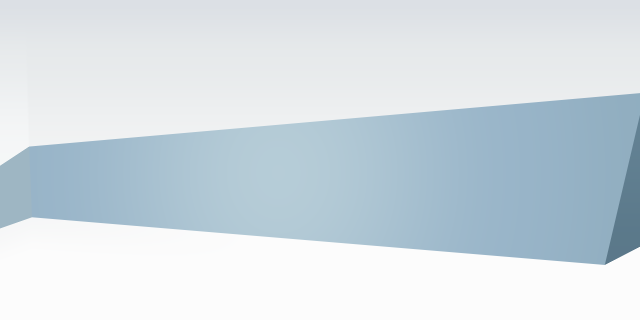
This background is drawn by a WebGL 2 fragment shader. Its source:

```glsl
#version 300 es
precision highp float;
// An empty pale room with a long folded blue band along its walls.
// Straight lines bound the band above and below; two creases split it into
// three faces, and soft linear and radial gradients shade every surface.

uniform vec2 u_resolution;
out vec4 outColor;

// Corners of the band, on a canvas 2 wide and 1 high
const vec2 LEFT_TOP = vec2(0.0, 0.482);
const vec2 LEFT_BASE = vec2(0.0, 0.286);
const vec2 CORNER_TOP = vec2(0.091, 0.542);
const vec2 CORNER_BASE = vec2(0.100, 0.321);
const vec2 RIGHT_TOP = vec2(2.0, 0.709);
const vec2 FOLD_TOP = vec2(2.0, 0.641);
const vec2 FOLD_BASE = vec2(1.890, 0.172);
const vec2 RIGHT_BASE = vec2(2.0, 0.229);
const vec2 WALL_CORNER_TOP = vec2(0.078, 1.0);

// Glow on the long face
const vec2 GLOW_CENTER = vec2(0.87, 0.46);
const vec2 GLOW_STRETCH = vec2(1.0, 0.85);
const float GLOW_RADIUS = 0.80;

const vec3 WALL_HIGH = vec3(0.862, 0.878, 0.898);
const vec3 WALL_MID = vec3(0.902, 0.914, 0.920);
const vec3 WALL_LOW = vec3(0.946, 0.951, 0.954);
const vec3 FLOOR_FAR = vec3(0.965, 0.968, 0.970);
const vec3 FLOOR_NEAR = vec3(0.988);
const vec3 BAND_GLOW = vec3(0.712, 0.800, 0.843);
const vec3 BAND_BLUE = vec3(0.598, 0.708, 0.786);
const vec3 BAND_EDGE = vec3(0.565, 0.680, 0.750);
const vec3 LEFT_FACE = vec3(0.620, 0.712, 0.765);
const vec3 DARK_HIGH = vec3(0.385, 0.505, 0.575);
const vec3 DARK_LOW = vec3(0.355, 0.472, 0.540);

// Height of the line through a and b at x
float lineY(vec2 a, vec2 b, float x) {
    return a.y + (b.y - a.y) * (x - a.x) / (b.x - a.x);
}

// Signed distance from the line a-b, positive to the right going from a up to b
float rightOf(vec2 a, vec2 b, vec2 p) {
    vec2 d = normalize(b - a);
    return dot(p - a, vec2(d.y, -d.x));
}

// Smooth coverage of the side where d is positive
float cover(float d, float pixel) {
    return clamp(d / pixel + 0.5, 0.0, 1.0);
}

vec3 wallColor(vec2 p, float pixel) {
    vec3 color = mix(WALL_MID, WALL_HIGH, smoothstep(0.82, 1.0, p.y));
    color = mix(WALL_LOW, color, smoothstep(0.50, 0.87, p.y));
    // The side wall is a little lighter toward its foot
    float side = 1.0 - cover(rightOf(CORNER_TOP, WALL_CORNER_TOP, p), 2.0 * pixel);
    return color + 0.016 * side * smoothstep(0.95, 0.60, p.y);
}

vec3 floorColor(vec2 p, float base) {
    float far = smoothstep(0.12, 0.0, base - p.y) * smoothstep(0.9, 0.0, p.x);
    return mix(FLOOR_NEAR, FLOOR_FAR, far);
}

vec3 longFaceColor(vec2 p) {
    float r = length((p - GLOW_CENTER) * GLOW_STRETCH);
    vec3 color = mix(BAND_GLOW, BAND_BLUE, smoothstep(0.0, GLOW_RADIUS, r));
    return mix(color, BAND_EDGE, smoothstep(0.70, 1.20, r));
}

void main() {
    vec2 p = gl_FragCoord.xy / u_resolution * vec2(2.0, 1.0);
    float pixel = 1.0 / u_resolution.y;

    // Folded outlines of the band
    float top = min(lineY(LEFT_TOP, CORNER_TOP, p.x),
                    lineY(CORNER_TOP, RIGHT_TOP, p.x));
    float base = min(lineY(LEFT_BASE, CORNER_BASE, p.x),
                     lineY(CORNER_BASE, FOLD_BASE, p.x));
    base = max(base, lineY(FOLD_BASE, RIGHT_BASE, p.x));

    // Three faces of the band, split by the creases
    vec3 band = mix(LEFT_FACE, longFaceColor(p),
                    cover(rightOf(CORNER_BASE, CORNER_TOP, p), pixel));
    vec3 dark = mix(DARK_LOW, DARK_HIGH, smoothstep(0.2, 0.6, p.y));
    band = mix(band, dark, cover(rightOf(FOLD_BASE, FOLD_TOP, p), pixel));

    // Wall, then band, then floor
    vec3 color = mix(wallColor(p, pixel), band, cover(top - p.y, pixel));
    color = mix(color, floorColor(p, base), cover(base - p.y, pixel));
    outColor = vec4(color, 1.0);
}
```
